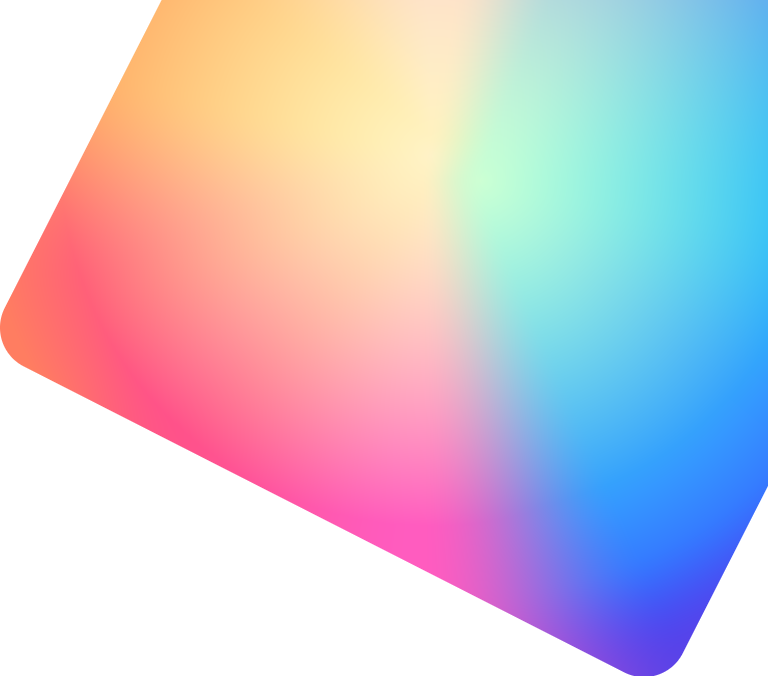
Give the GLSL for this background, as a Shadertoy shader.

```glsl
// A tilted rounded square on white, filled with a soft mesh of colour.
// Two radial fields, warm on the left and cool on the right, tint their rims
// by angle and blend across a seam that is narrow at its waist.

float roundedBox(vec2 p, vec2 halfSize, float radius) {
    vec2 q = abs(p) - halfSize + radius;
    return length(max(q, 0.0)) + min(max(q.x, q.y), 0.0) - radius;
}

// Cream centre; the rim runs peach, orange, red, rose, magenta from top to bottom.
vec3 warmField(vec2 p) {
    vec2 d = vec2(0.637, 0.770) - p;
    float t = length(d) / 0.548;
    float angle = atan(d.y, max(d.x, 0.0) + 0.03);

    vec3 rim = mix(vec3(0.99, 0.73, 0.80), vec3(1.0, 0.65, 0.38), smoothstep(-1.5, -0.6, angle));
    rim = mix(rim, vec3(1.0, 0.38, 0.47), smoothstep(-0.25, 0.35, angle));
    rim = mix(rim, vec3(1.0, 0.32, 0.54), smoothstep(0.3, 0.8, angle));
    rim = mix(rim, vec3(1.0, 0.36, 0.75), smoothstep(0.75, 1.5, angle));

    vec3 cream = vec3(1.0, 0.95, 0.78);
    vec3 col = mix(cream, rim, pow(vec3(min(t, 1.0)), vec3(1.0, 1.55, 0.9)));

    // Coral in the left corner, past the rim
    float corner = clamp((t - 1.0) / 0.22, 0.0, 1.0) * (1.0 - smoothstep(0.5, 0.9, angle));
    return mix(col, vec3(1.0, 0.49, 0.38), corner);
}

// Mint centre; the rim runs grey-blue, cyan, blue, and keeps deepening outward.
vec3 coolField(vec2 p) {
    vec2 d = p - vec2(0.711, 0.733);
    float t = length(d) / 0.444;
    float angle = atan(-d.y, max(d.x, 0.0) + 0.03);

    vec3 rim = mix(vec3(0.65, 0.73, 0.88), vec3(0.22, 0.76, 0.965), smoothstep(-1.2, 0.1, angle));
    rim = mix(rim, vec3(0.26, 0.68, 0.975), smoothstep(0.1, 0.7, angle));

    vec3 mint = vec3(0.80, 1.0, 0.83);
    vec3 col = mix(mint, rim, vec3(min(t, 1.1), pow(t, 1.5), t));

    // Indigo in the bottom corner
    return mix(clamp(col, 0.0, 1.0), vec3(0.35, 0.26, 0.91), smoothstep(1.35, 1.75, t));
}

void mainImage(out vec4 fragColor, in vec2 fragCoord) {
    vec2 p = fragCoord / iResolution.y;

    // Seam between the fields, fanning out above and below its waist
    float rise = p.y - 0.733;
    float seamStart = 0.622 + 0.17 * max(rise, 0.0);
    float seamEnd = 0.705 + 0.45 * sqrt(rise * rise + 0.001);
    vec3 mesh = mix(warmField(p), coolField(p), smoothstep(seamStart, seamEnd, p.x));

    // Tilted square mask
    vec2 tilted = vec2(dot(p, vec2(0.891, -0.454)), dot(p, vec2(0.454, 0.891)));
    float dist = roundedBox(tilted - vec2(0.3218, 0.9868), vec2(0.5628), 0.0644);
    float mask = clamp(0.5 - dist * iResolution.y, 0.0, 1.0);

    fragColor = vec4(mix(vec3(1.0), mesh, mask), 1.0);
}
```
